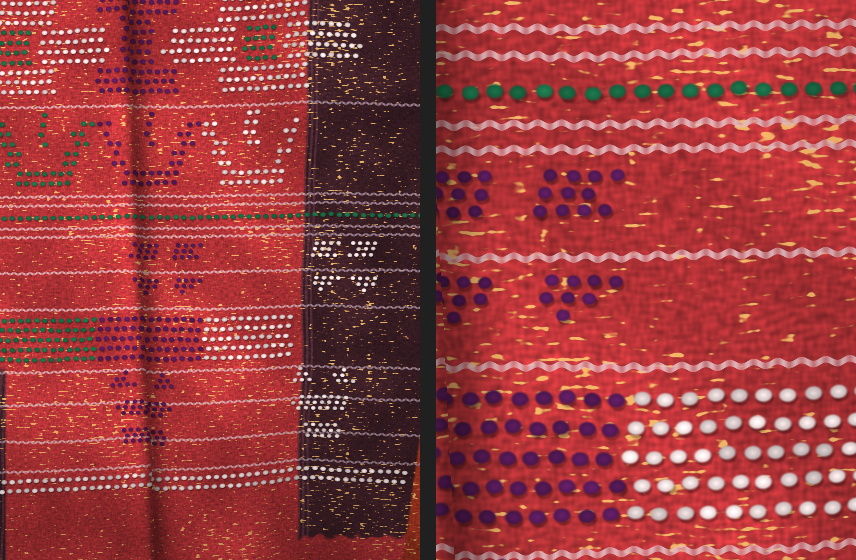
Left: the whole. Right: its middle third, enlarged.
Give the GLSL for this texture, as a Shadertoy shader.

```glsl
// Handwoven red cloth with a dark selvedge band, beaded supplementary-weft motifs and gold thread.
// Space is measured in percent of canvas height, y down; each bead band picks a lattice and
// decides per cell, by simple inequalities, whether a bead is there and in which yarn colour.

float hash(vec2 p) {
    p = fract(p * vec2(0.1031, 0.1197));
    p += dot(p, p.yx + 33.3);
    return fract((p.x + p.y) * p.x * 7.3);
}

vec2 gradientAt(vec2 cell) {
    float a = 6.2832 * hash(cell + 17.0);
    return vec2(cos(a), sin(a));
}

float noise(vec2 p) {
    vec2 i = floor(p), f = fract(p), u = f * f * (3.0 - 2.0 * f), e = vec2(1, 0);
    return mix(mix(dot(gradientAt(i), f), dot(gradientAt(i + e), f - e), u.x),
               mix(dot(gradientAt(i + e.yx), f - e.yx), dot(gradientAt(i + 1.0), f - 1.0), u.x), u.y);
}

// 0 green, 1 purple, 2 white
vec3 yarn(float kind) {
    return kind < 0.5 ? vec3(0.10, 0.42, 0.27) : kind < 1.5 ? vec3(0.33, 0.10, 0.34) : vec3(0.90, 0.84, 0.84);
}

// Cross motifs: green hearts with white arms, alternating with purple hourglasses
float crossBand(float x, float r) {
    float green = abs(mod(x - 2.6 + 22.27, 44.54) - 22.27), purple = 22.27 - green;
    bool middle = r > 2.5 && r < 6.5;
    if (middle && green < 3.2) return 0.0;
    if (x < 60.0 && purple < (r > 1.5 && r < 6.5 ? 3.0 : 7.2)) return 1.0;
    if (x < 66.0 && (middle ? green > 4.4 && green < 18.0 - abs(r - 5.0) : green < 8.2)) return 2.0;
    return -1.0;
}

// Crowns, one per yarn colour
float crownBand(float x, float r) {
    float k = floor((x - 8.1) / 18.7 + 0.5), d = abs(x - 8.1 - 18.7 * k);
    bool base = r > 5.5 && d < 5.6;
    bool sides = r > 0.5 && r < 5.5 && abs(d - 8.4 + 0.7 * r) < 1.3;
    bool spike = r < 3.5 && d < 1.1;
    return k < 2.5 && r >= 0.0 && (base || sides || spike) ? k : -1.0;
}

// Small paired triangles and bars
float pairBand(float x, float r) {
    float center = (x < 48.0 ? 29.9 : 61.8) - (r > 20.0 ? 4.0 : 0.0);
    float d = abs(x - center), e = abs(d - 3.6);
    bool on = r < 2.5 ? e < 2.8 - 0.6 * mod(r, 2.0)
            : r < 8.5 ? r > 5.5 && e < 2.8 - (r - 6.0)
            : r < 24.5 ? r > 21.5 && e < 0.8 + 0.7 * (r - 22.0)
            : r < 29.5 ? r > 26.5 && d < 5.2 - abs(r - 28.0)
            : r > 31.5 && r < 34.5 && d < 3.6;
    return on && r >= 0.0 ? (x < 48.0 ? 1.0 : 2.0) : -1.0;
}

// Bead colour and coverage
vec4 beads(vec2 q) {
    bool fine = (q.y > 43.0 && q.y < 55.0) || (q.y > 66.0 && q.y < 80.5);
    vec2 pitch = fine ? vec2(1.3, 1.05) : vec2(1.46, 1.75);
    float top = fine ? 43.4 : q.y < 17.4 ? -0.2 : q.y < 34.0 ? 19.7 : q.y < 43.0 ? 38.05 : q.y < 66.0 ? 56.4 : 85.1;
    vec2 g = (q - vec2(0, top)) / pitch;
    float r = floor(g.y);
    g.x += 0.25 * mod(r, 3.0);
    float x = (floor(g.x) + 0.5) * pitch.x, kind = -1.0;
    if (fine) kind = pairBand(x, r);
    else if (top < 0.0) kind = crossBand(x, r);
    else if (top < 20.0) kind = crownBand(x, r);
    else if (top < 40.0) kind = r == 0.0 ? 0.0 : -1.0;
    else if (top < 60.0) kind = r >= 0.0 && r < 5.0 && x < 53.0 ? (x < 17.0 ? 0.0 : x < 37.0 ? 1.0 : 2.0) : -1.0;
    else kind = r >= 0.0 && r < 2.0 && x < 73.0 ? 2.0 : -1.0;
    vec2 id = vec2(floor(g.x), r + top);
    vec2 f = fract(g) - 0.5 + 0.1 * (vec2(hash(id), hash(id + 9.0)) - 0.5);
    float d = length(f / (fine ? vec2(0.34, 0.36) : vec2(0.37, 0.25)));
    vec3 tint = yarn(kind) * (1.08 - 0.25 * d) * (0.9 + 0.2 * hash(id + 4.0));
    return vec4(tint, kind < 0.0 ? 0.0 : 1.0 - smoothstep(0.7, 1.15, d));
}

void mainImage(out vec4 fragColor, in vec2 fragCoord) {
    float px = 100.0 / iResolution.y;
    vec2 p = vec2(fragCoord.x, iResolution.y - fragCoord.y) * px;
    float fold = 22.8 + 0.05 * p.y + 0.4 * noise(vec2(p.y * 0.08, 3.0));
    float edge = 55.2 - 0.022 * p.y + 0.5 * noise(vec2(p.y * 0.07, 8.0));

    // Weft sag between the fold and the selvedge
    float t = clamp(p.x / fold, 0.0, 1.0), s = clamp((p.x - fold) / (edge - fold), 0.0, 1.0);
    float sag = p.x < fold ? 1.6 * t * t : 0.5 + 2.5 * s * s - 1.1 * smoothstep(edge, 75.0, p.x);
    vec2 q = p;
    q.y += sag * (0.2 + 3.0 * pow(p.y / 100.0 - 0.4, 2.0)) + 0.25 * noise(p * 0.12);

    // Ground cloth, dark band and corners
    float patches = noise(p * 0.06 + 5.0) + 0.5 * noise(p * 0.17);
    vec3 col = vec3(0.68, 0.19, 0.205) * (1.0 + 0.25 * patches);
    float dark = smoothstep(edge - 0.3, edge + 0.3, p.x);
    dark *= 1.0 - smoothstep(95.6, 96.2, p.y + 1.2 * noise(p * 0.5));
    dark = max(dark, smoothstep(0.3, -0.3, p.x - 1.0) * smoothstep(65.0, 67.0, p.y));
    col = mix(col, vec3(0.215, 0.11, 0.135) * (1.0 + 0.4 * patches), dark);
    float stripe = smoothstep(0.2, 0.8, 0.5 + 0.5 * cos((p.x - edge) * 7.5));
    col = mix(col, vec3(0.40, 0.22, 0.28), 0.55 * stripe * dark * smoothstep(2.2, 1.6, p.x - edge));
    col = mix(col, vec3(0.62, 0.20, 0.12), smoothstep(-0.3, 0.3, p.x - 75.0 + 0.14 * (p.y - 78.0)));

    // Thread grain and gold flecks
    col *= 1.0 + 0.25 * noise(q * vec2(1.2, 3.2)) + 0.2 * noise(q * vec2(3.5, 1.6));
    float fleck = noise(q * vec2(0.75, 3.1) + 40.0) + 0.3 * noise(q * vec2(2.5, 2.0)) + 0.22 * patches;
    float glint = smoothstep(0.27, 0.5, fleck);
    col = mix(col, mix(vec3(0.72, 0.42, 0.20), vec3(0.95, 0.76, 0.42), glint), 0.85 * glint);

    // Twisted pale weft lines
    float lines[11] = float[](19.3, 35.2, 36.8, 40.9, 42.4, 48.8, 55.4, 66.6, 72.4, 79.0, 84.3);
    float twist = sin(q.x * 4.4);
    for (int i = 0; i < 11; i++) {
        float d = abs(q.y - lines[i] - 0.13 * twist);
        float cover = smoothstep(0.2 + px * 0.5, 0.2 - px * 0.5, d) * (0.72 + 0.2 * cos(q.x * 8.8));
        col = mix(col, mix(vec3(0.85, 0.70, 0.72), vec3(0.63, 0.53, 0.58), dark), cover);
    }

    // Beads with a soft shadow below
    col *= 1.0 - 0.3 * beads(q - vec2(0.1, 0.22)).a;
    vec4 bead = beads(q);
    col = mix(col, bead.rgb, bead.a);

    // Fold crease and overall light
    float k = p.x - fold;
    col *= 1.0 - 0.38 * exp(-k * k * (k < 0.0 ? 0.9 : 0.18)) + 0.08 * exp(-pow(k + 3.0, 2.0) * 0.3);
    col *= 1.06 - 0.22 * smoothstep(60.0, 100.0, p.y) - 0.1 * smoothstep(40.0, 54.0, p.x) * (1.0 - dark);
    fragColor = vec4(clamp(col, 0.0, 1.0), 1.0);
}
```
